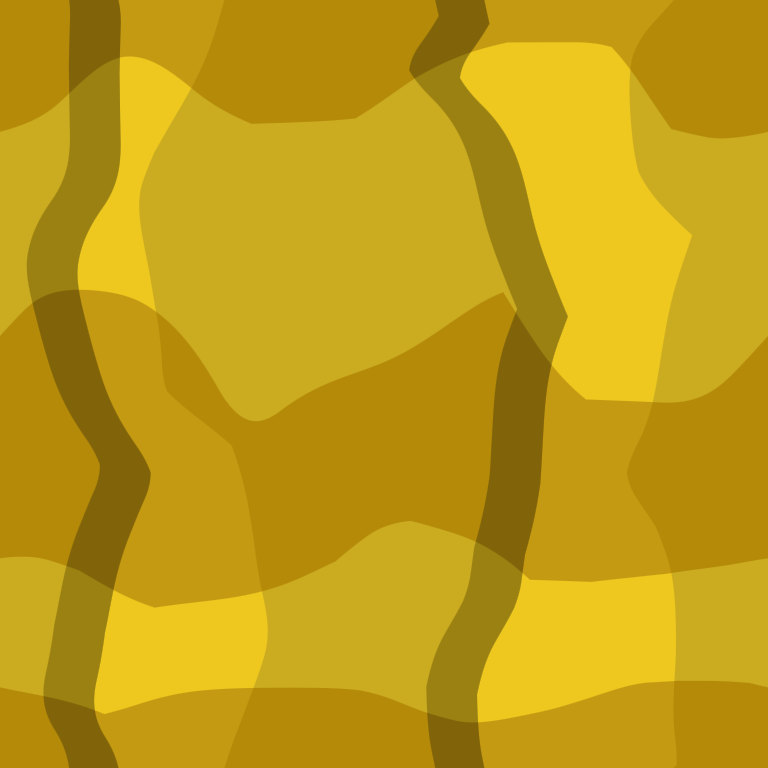
A WebGL 2 fragment shader for this pattern:

```glsl
#version 300 es
precision highp float;
// Seamless mustard camouflage: wavy bands crossed by meandering columns and dark strips.
uniform vec2 u_resolution;
out vec4 fragColor;

const float TAU = 6.2831853;

// Integer hash to 0..1
float hash(float knot, float seed) {
    uint h = uint(knot) * 1597334677u ^ (uint(seed) + 1u) * 3812015801u;
    h = (h ^ (h >> 16)) * 2146121005u;
    h = (h ^ (h >> 15)) * 2221713035u;
    h ^= h >> 16;
    return float(h >> 8) / 16777216.0;
}

// Height of one knot: a regular swing plus random jitter
float knotValue(float knot, float count, float swings, float phase, float seed) {
    knot = mod(knot, count);
    return 0.65 * sin(TAU * (swings * knot / count + phase))
         + 0.9 * (hash(knot, seed) - 0.5);
}

// Periodic polyline whose corners are rounded by a random amount
float meander(float t, float count, float swings, float phase, float seed) {
    t += 0.025 * sin(TAU * (3.0 * t + 0.37 * seed));
    float x = t * count;
    float knot = floor(x + 0.5);
    float f = x - knot;
    float before = knotValue(knot - 1.0, count, swings, phase, seed);
    float here = knotValue(knot, count, swings, phase, seed);
    float after = knotValue(knot + 1.0, count, swings, phase, seed);
    float line = here + f * (f < 0.0 ? here - before : after - here);
    float curve = 0.5 * (before - 2.0 * here + after) * pow(0.5 - abs(f), 2.0);
    float roundness = smoothstep(0.2, 0.5, hash(mod(knot, count), seed + 20.0));
    return line + roundness * curve;
}

// Antialiased coverage of the positive side
float cover(float d) {
    return clamp(d / max(fwidth(d), 1e-5) + 0.5, 0.0, 1.0);
}

// Edges of the horizontal bands and of the vertical columns
float above(vec2 p, float level, float height, float phase, float seed) {
    return cover(p.y - level - height * meander(p.x, 9.0, 2.0, phase, seed));
}

float rightOf(vec2 p, float place, float width, float swings, float phase, float seed) {
    return cover(p.x - place - width * meander(p.y, 10.0, swings, phase, seed));
}

void main() {
    vec2 p = gl_FragCoord.xy / u_resolution;

    // Two light bands, each between a lower and an upper edge
    float lowBand = above(p, 0.095, 0.045, 0.45, 1.0) * (1.0 - above(p, 0.265, 0.08, 0.25, 2.0));
    float highBand = above(p, 0.53, 0.11, 0.0, 3.0) * (1.0 - above(p, 0.88, 0.08, 0.85, 4.0));
    float band = max(lowBand, highBand);

    // Each strip lies between an edge and its shifted copy
    vec2 shifted = p - vec2(0.066, -0.01);
    float leftStart = rightOf(p, 0.08, 0.055, 2.0, 0.5, 5.0);
    float leftEnd = rightOf(shifted, 0.08, 0.055, 2.0, 0.5, 5.0);
    float rightStart = rightOf(p, 0.6, 0.125, 1.0, 0.72, 6.0);
    float rightEnd = rightOf(shifted, 0.6, 0.125, 1.0, 0.72, 6.0);
    float strip = max(leftStart * (1.0 - leftEnd), rightStart * (1.0 - rightEnd));

    // Bright columns follow on the right of the strips
    float leftColumn = leftEnd * (1.0 - rightOf(p, 0.26, 0.12, 1.0, 0.05, 7.0));
    float rightColumn = rightEnd * (1.0 - rightOf(p, 0.86, 0.055, 2.0, 0.0, 8.0));
    float column = max(leftColumn, rightColumn);

    // Colours where the layers cross
    vec3 ground = mix(vec3(0.705, 0.542, 0.03), vec3(0.795, 0.67, 0.125), band);
    vec3 bright = mix(vec3(0.77, 0.603, 0.072), vec3(0.932, 0.785, 0.12), band);
    vec3 shade = mix(vec3(0.506, 0.388, 0.038), vec3(0.605, 0.505, 0.065), band);
    vec3 color = mix(mix(ground, bright, column), shade, strip);
    fragColor = vec4(color, 1.0);
}
```
